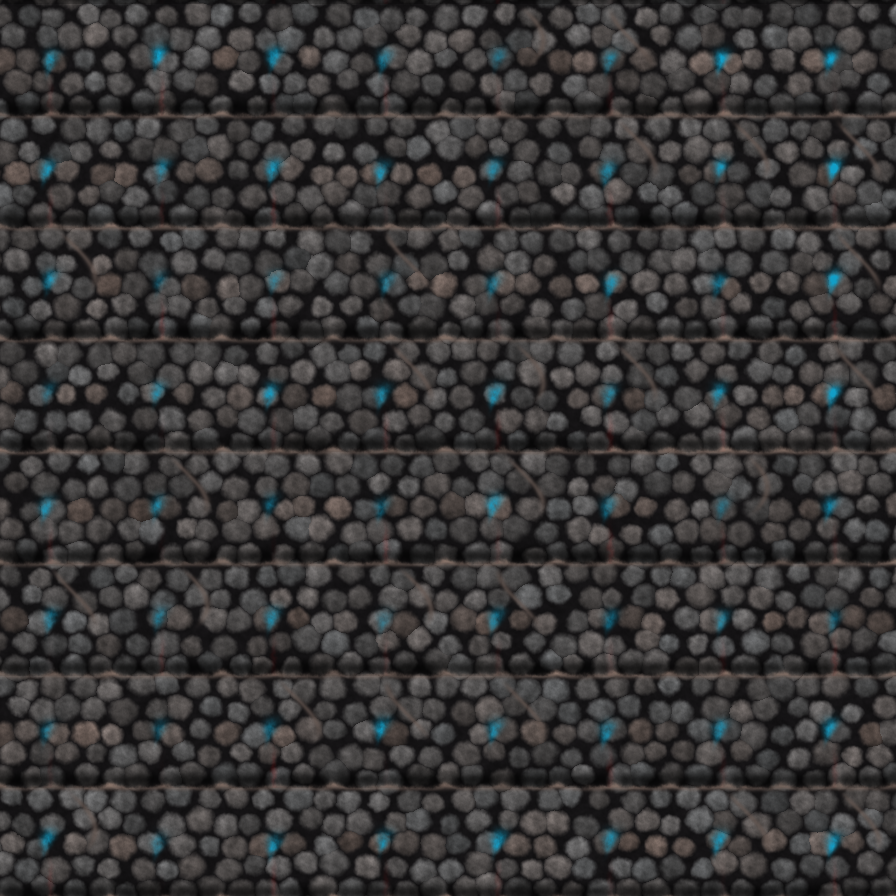
Reproduce this texture procedurally as a Shadertoy shader.

```glsl
// Dark looped carpet: eight ribbed bands with warm seams and a grid of blue tufts.
#define REPEATS 8.0
#define LOOPS vec2(4.0, 5.0)
#define LOOP_RADIUS vec2(0.135, 0.125)
#define LOOP_JITTER 0.38
#define SEAM_SHIFT 0.04
#define SEAM_WIDTH 0.017
#define TUFT_CENTER vec2(0.425, 0.51)
#define GAP_COLOR vec3(0.075, 0.07, 0.075)
#define YARN_COLOR vec3(0.355, 0.36, 0.365)
#define WARM_COLOR vec3(0.40, 0.345, 0.32)
#define SEAM_COLOR vec3(0.53, 0.45, 0.41)
#define TUFT_COLOR vec3(0.07, 0.62, 0.78)

float hash(vec2 p) {
    return fract(sin(dot(p, vec2(127.1, 311.7))) * 4375.85);
}

float bell(float x, float width) {
    return exp(-x * x / (width * width));
}

// Layered sines, roughly -1 to 1
float waves(vec2 p) {
    float sum = 0.0, gain = 0.5;
    for (int i = 0; i < 4; i++) {
        sum += gain * sin(p.x + 1.7 * sin(p.y)) * cos(p.y - 1.3 * sin(p.x * 0.7));
        p = mat2(1.5, 1.1, -1.1, 1.5) * p + 2.3;
        gain *= 0.6;
    }
    return sum;
}

// Jittered domes of yarn; the highest one at each point is seen
vec3 yarnLoops(vec2 q) {
    vec2 grid = q * LOOPS;
    float row = floor(grid.y);
    float top = 0.0;
    vec3 color = GAP_COLOR;
    for (int j = -1; j <= 1; j++)
    for (int i = -1; i <= 1; i++) {
        float r = row + float(j);
        float stagger = 0.5 * mod(r, 2.0);
        vec2 id = vec2(floor(grid.x - stagger) + float(i), r);
        vec2 jitter = vec2(hash(id), hash(id + 41.3)) - 0.5;
        vec2 center = id + 0.5 + vec2(stagger, 0.0) + LOOP_JITTER * jitter;
        float size = 0.85 + 0.3 * hash(id + 17.9);
        vec2 d = (grid - center) / (LOOPS * LOOP_RADIUS * size);
        float dome = max(0.0, 1.0 - dot(d, d));
        float height = dome * (0.8 + 0.4 * hash(id + 7.7));
        if (height > top) {
            top = height;
            float middle = bell(mod(r, LOOPS.y) - 2.0, 0.8);
            float warmth = hash(id + 63.1) * (0.4 + 0.6 * middle);
            float tone = 0.72 + 0.4 * hash(id + 29.5);
            float strands = sin(7.0 * d.x + 4.0 * d.y * jitter.x + 20.0 * jitter.y);
            float light = 0.93 + 0.17 * d.y - 0.08 * d.x + 0.06 * strands;
            vec3 yarn = mix(YARN_COLOR, WARM_COLOR, warmth) * tone * light;
            color = mix(GAP_COLOR, yarn, smoothstep(0.0, 0.75, dome));
        }
    }
    return color;
}

void mainImage(out vec4 fragColor, in vec2 fragCoord) {
    vec2 q = fragCoord / iResolution.xy * REPEATS + vec2(0.0, SEAM_SHIFT);
    vec2 cell = floor(q), f = fract(q);
    float pixel = REPEATS / iResolution.y;
    float fuzz = waves(q * 19.0);

    // Loops with uneven fibre
    vec2 wobble = 0.022 * vec2(waves(q * 13.0), waves(q * 13.0 + 9.0));
    vec3 color = yarnLoops(q + wobble);
    color *= 1.0 + 0.22 * fuzz + 0.1 * waves(q * 43.0);

    // Shadowed notches just above each seam
    float knotX = (fract(q.x * 2.0 + 0.54) - 0.5) * 0.5;
    float knot = bell(knotX, 0.07);
    color *= 1.0 - (0.65 - 0.25 * knot) * bell(f.y - 0.075, 0.07);

    // Stray warm wisps in some cells
    float wispSeed = hash(cell + 5.3);
    float wispX = f.x - 0.65 - 0.2 * sin(5.0 * f.y + 6.3 * wispSeed);
    float wisp = bell(wispX, 0.022 + pixel) * step(0.7, wispSeed);
    wisp *= smoothstep(0.4, 0.6, f.y) * smoothstep(1.0, 0.85, f.y);
    color = mix(color, WARM_COLOR, 0.65 * wisp);

    // Seam thread, rising into two knots per repeat
    float seamY = fract(q.y + 0.5) - 0.5 - 0.022 * knot - 0.012 * fuzz;
    float wear = 0.65 + 0.35 * hash(floor(q * 2.0 + 0.5));
    float seam = bell(seamY, SEAM_WIDTH * (1.0 + 0.5 * knot) + 0.5 * pixel);
    seam *= wear * (0.5 + 0.4 * knot + 0.25 * fuzz);
    seam *= step(q.y, REPEATS - 0.5);
    color = mix(color, SEAM_COLOR, clamp(seam, 0.0, 1.0));

    // Blue tuft, tapered downwards, of varying strength
    vec2 t = f - TUFT_CENTER;
    t += 0.05 * (vec2(hash(cell + 3.1), hash(cell + 8.6)) - 0.5);
    t.x -= 0.25 * t.y;
    float tuft = bell(t.x, max(0.02, 0.05 + 0.25 * t.y)) * bell(t.y, 0.085);
    tuft *= (0.35 + 0.65 * hash(cell + 12.4)) * (1.0 + 0.6 * fuzz);
    color = mix(color, TUFT_COLOR, clamp(tuft, 0.0, 1.0));

    // Faint red thread below the tuft
    float red = bell(f.x - 0.45 - 0.02 * fuzz, 0.015 + pixel) * bell(f.y - 0.16, 0.15);
    color.r += 0.12 * red * hash(cell + 21.7);

    fragColor = vec4(clamp(color, 0.0, 1.0), 1.0);
}
```
